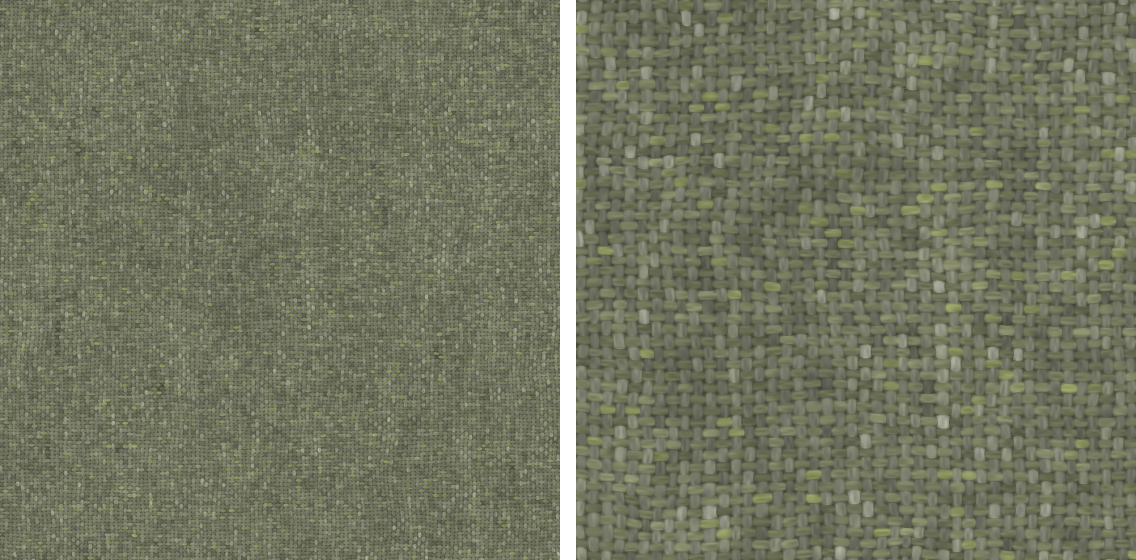
Left, the full canvas; right, a detail of the centre.
Reproduce this texture procedurally as a Shadertoy shader.

```glsl
// Grey-green woven cloth: a fine plain weave of grey warp and olive weft.
// Two sets of rounded threads rise and dip in turn; the higher one shows.
// Each visible float gets its own tint, over fibre grain and faint streaks.

float hash(vec2 p) {
    vec3 q = fract(p.xyx * vec3(0.1031, 0.1030, 0.0973));
    q += dot(q, q.yzx + 33.33);
    return fract((q.x + q.y) * q.z);
}

float noise(vec2 p) {
    vec2 i = floor(p), f = fract(p);
    f = f * f * (3.0 - 2.0 * f);
    return mix(mix(hash(i), hash(i + vec2(1, 0)), f.x),
               mix(hash(i + vec2(0, 1)), hash(i + vec2(1, 1)), f.x), f.y);
}

// Colour of one float: shared base, random lightness, a few bright flecks
vec3 floatTint(vec3 base, vec3 fleck, vec2 id) {
    float lightness = 0.83 + 0.17 * (hash(id) + hash(id + 71.3));
    float isFleck = smoothstep(0.86, 0.98, hash(id + 37.7));
    return mix(base * lightness, fleck, 0.75 * isFleck);
}

vec3 cloth(vec2 uv) {
    // Thread coordinates, bent a little by uneven yarn
    vec2 p = uv * vec2(132.0, 150.0) + 20.0;
    p += 0.45 * (vec2(noise(p * vec2(0.45, 0.3)), noise(p * vec2(0.3, 0.45) + 50.0)) - 0.5);
    p += 0.9 * (vec2(noise(p * 0.07), noise(p * 0.07 + 90.0)) - 0.5);
    vec2 cell = floor(p), f = p - cell - 0.5;

    // Heights: round profile across the thread, over-under wave along it
    const float PI = 3.14159;
    vec2 along = vec2(p.y - 0.5 + cell.x, p.x - 0.5 + cell.y);
    float warpHeight = 1.0 - 4.0 * f.x * f.x + 0.42 * cos(PI * along.x);
    float weftHeight = 1.0 - 4.0 * f.y * f.y - 0.42 * cos(PI * along.y);

    // Tints of the two floats that meet here
    vec2 warpId = vec2(cell.x, round(along.x * 0.5) + 300.0);
    vec2 weftId = vec2(round((along.y - 1.0) * 0.5) + 700.0, cell.y);
    vec3 warp = floatTint(vec3(0.435, 0.443, 0.383), vec3(0.57, 0.58, 0.52), warpId);
    vec3 weft = floatTint(vec3(0.427, 0.440, 0.337), vec3(0.53, 0.56, 0.35), weftId);

    // Fibres run lengthwise in each thread
    warp *= 0.87 + 0.26 * noise(p * vec2(4.5, 1.3));
    weft *= 0.87 + 0.26 * noise(p * vec2(1.3, 4.5) + 40.0);

    // Yarn streaks and rare dark slubs along the warp, softer ones in the weft
    warp *= 0.90 + 0.20 * noise(vec2(cell.x * 0.8, p.y * 0.06));
    warp *= 1.0 - 0.22 * smoothstep(0.84, 0.97, noise(vec2(cell.x * 0.7 + 9.0, p.y * 0.2)));
    weft *= 0.94 + 0.12 * noise(vec2(p.x * 0.06, cell.y * 0.8 + 30.0));

    // The higher thread covers the lower one; gaps fall into shade
    float weftOver = smoothstep(-0.12, 0.12, weftHeight - warpHeight);
    float top = max(warpHeight, weftHeight);
    vec3 color = mix(warp, weft, weftOver);
    color *= mix(0.70, 1.06, smoothstep(0.1, 1.1, top));
    color *= 1.0 + 0.05 * (f.y - f.x);

    // Broad mottling of the whole cloth
    float mottle = noise(uv * vec2(22.0, 7.0)) + noise(uv * vec2(5.0, 9.0) + 13.0);
    return color * (0.96 + 0.05 * mottle);
}

void mainImage(out vec4 fragColor, in vec2 fragCoord) {
    // Four samples per pixel smooth the fine weave
    vec3 sum = vec3(0.0);
    for (int i = 0; i < 4; i++) {
        vec2 offset = vec2(i % 2, i / 2) * 0.5 - 0.25;
        sum += cloth((fragCoord + offset) / iResolution.y);
    }
    fragColor = vec4(sum * 0.25, 1.0);
}
```
